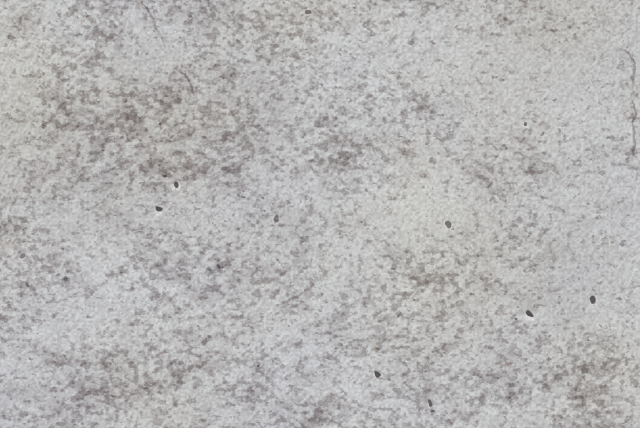
Reproduce this texture procedurally as a Shadertoy shader.

```glsl
// Weathered pale concrete: cloudy grey plaster with sandy relief, dark pores,
// small stone chips, a few deep pits with bright lips and two hairline cracks.
// Layered value noise sets the brightness; a warm-to-cool ramp colours it.

#define BASE_LEVEL 0.765
#define CLOUD_AMOUNT 0.09
#define STAIN_AMOUNT 0.04
#define PORE_AMOUNT 0.15
#define SCAR_AMOUNT 0.09
#define GRAIN_AMOUNT 0.10
#define RELIEF_AMOUNT 0.10
#define CHIP_AMOUNT 0.17
#define PIT_COUNT 13
#define PIT_COLOR vec3(0.31, 0.29, 0.29)
#define CRACK_AMOUNT 0.16

float hash(vec2 p) {
    vec3 q = fract(vec3(p.xyx) * 0.1031);
    q += dot(q, q.yzx + 33.33);
    return fract((q.x + q.y) * q.z);
}

vec2 hash2(vec2 p) {
    return vec2(hash(p), hash(p + 71.7));
}

float noise(vec2 p) {
    vec2 i = floor(p), f = fract(p);
    f = f * f * (3.0 - 2.0 * f);
    return mix(mix(hash(i), hash(i + vec2(1, 0)), f.x),
               mix(hash(i + vec2(0, 1)), hash(i + vec2(1, 1)), f.x), f.y);
}

float fbm(vec2 p) {
    float sum = 0.0, weight = 0.533;
    for (int i = 0; i < 4; i++) {
        sum += weight * noise(p);
        p = mat2(1.6, 1.2, -1.2, 1.6) * p + 17.3;
        weight *= 0.5;
    }
    return sum;
}

// Sandy height field used for the side lighting
float sandHeight(vec2 p) {
    return 0.6 * noise(p * 155.0) + 0.4 * noise(p * 85.0 + 9.0);
}

// One irregular stone per occupied cell: x is coverage, y a random tone
vec2 chips(vec2 p, float cells, float share) {
    vec2 q = p * cells + 0.35 * (vec2(noise(p * 130.0), noise(p * 130.0 + 40.0)) - 0.5);
    vec2 id = floor(q);
    vec2 d = fract(q) - mix(vec2(0.35), vec2(0.65), hash2(id + 5.0));
    float radius = mix(0.09, 0.25, hash(id + 23.0));
    float cover = 1.0 - smoothstep(radius - 0.08, radius + 0.04, length(d * vec2(0.85, 1.2)));
    return vec2(cover * step(hash(id + 11.0), share), hash(id + 47.0));
}

// Wandering, broken hairline between two points
float crack(vec2 p, vec2 a, vec2 b) {
    vec2 along = b - a;
    float t = dot(p - a, along) / dot(along, along);
    float side = dot(p - a, normalize(vec2(-along.y, along.x)));
    side += 0.030 * (fbm(vec2(t * 7.0, a.x * 20.0)) - 0.5);
    side += 0.004 * (noise(p * 110.0) - 0.5);
    float width = 0.0015 + 0.003 * noise(vec2(t * 13.0, 4.0));
    float ends = smoothstep(-0.02, 0.06, t) * (1.0 - smoothstep(0.85, 1.05, t));
    float broken = smoothstep(0.1, 0.5, noise(p * 32.0));
    return ends * broken * (1.0 - smoothstep(width * 0.3, width * 1.4, abs(side)));
}

void mainImage(out vec4 fragColor, in vec2 fragCoord) {
    vec2 p = fragCoord / iResolution.y;
    float aspect = iResolution.x / iResolution.y;

    // Broad clouds and soft stains; the left side is rougher
    float cloud = fbm(p * vec2(2.3, 3.0) + 3.0);
    float rough = fbm(p * vec2(5.0, 8.0) + 31.0) + 0.10 * (0.55 - p.x / aspect);
    float level = BASE_LEVEL + CLOUD_AMOUNT * (cloud - 0.5);
    level -= STAIN_AMOUNT * smoothstep(0.42, 0.80, fbm(p * vec2(17.0, 25.0)) + 0.4 * (rough - 0.5));

    // Fine pores everywhere, larger scars only in rough zones
    float pores = fbm(p * vec2(88.0, 112.0) + 12.0) + 0.35 * (rough - 0.5);
    level -= PORE_AMOUNT * smoothstep(0.49, 0.79, pores);
    float scars = fbm(p * vec2(36.0, 58.0) + 50.0) + 0.5 * (rough - 0.5);
    scars += 0.22 * (noise(p * 140.0 + 25.0) - 0.5);
    level -= SCAR_AMOUNT * smoothstep(0.57, 0.82, scars);

    // Sand lit from the upper left
    vec2 toLight = vec2(-0.0022, 0.0032);
    level += RELIEF_AMOUNT * (sandHeight(p) - sandHeight(p + toLight));
    level += GRAIN_AMOUNT * (noise(p * 205.0 + 60.0) - 0.5);

    // Cracks
    level -= CRACK_AMOUNT * crack(p, vec2(0.32, 1.02), vec2(0.46, 0.77));
    level -= CRACK_AMOUNT * crack(p, vec2(aspect - 0.02, 0.88), vec2(aspect - 0.01, 0.62));

    // Dark tones lean warm, light ones cool, with beige and bluish patches
    vec3 color = level + (level - 0.75) * vec3(-0.07, 0.03, 0.03);
    color += (fbm(p * 2.8 + 80.0) - 0.5) * vec3(0.015, 0.008, -0.04);

    // Stone chips, grey to brown
    for (int i = 0; i < 2; i++) {
        vec2 chip = chips(p + float(i) * 7.3, 36.0 + 30.0 * float(i), 0.13);
        vec3 tone = mix(vec3(1.0, 0.98, 0.94), vec3(0.45, 0.75, 0.95), chip.y * chip.y);
        color -= CHIP_AMOUNT * chip.x * tone * mix(0.3, 1.0, hash(vec2(chip.y * 91.0, 2.0)));
    }

    // Deep pits: ragged dark hole, bright lip below
    vec2 ragged = 0.007 * (vec2(noise(p * 75.0), noise(p * 75.0 + 30.0)) - 0.5);
    for (int i = 0; i < PIT_COUNT; i++) {
        vec2 seed = vec2(float(i) * 3.7 + 1.0, 19.0);
        vec2 d = p - hash2(seed) * vec2(aspect, 1.0) + ragged;
        float radius = mix(0.005, 0.012, hash(seed + 8.0));
        float turn = 3.14 * hash(seed + 14.0);
        vec2 r = mat2(cos(turn), -sin(turn), sin(turn), cos(turn)) * d;
        float hole = length(r * vec2(0.85, 1.35));
        float lip = 1.0 - smoothstep(radius * 0.6, radius * 1.8, length(d + vec2(0.0, radius * 0.8)));
        color += 0.07 * lip;
        float depth = mix(0.5, 0.95, hash(seed + 27.0));
        color = mix(color, PIT_COLOR, depth * (1.0 - smoothstep(radius * 0.65, radius * 1.1, hole)));
    }

    fragColor = vec4(clamp(color, 0.0, 1.0), 1.0);
}
```
